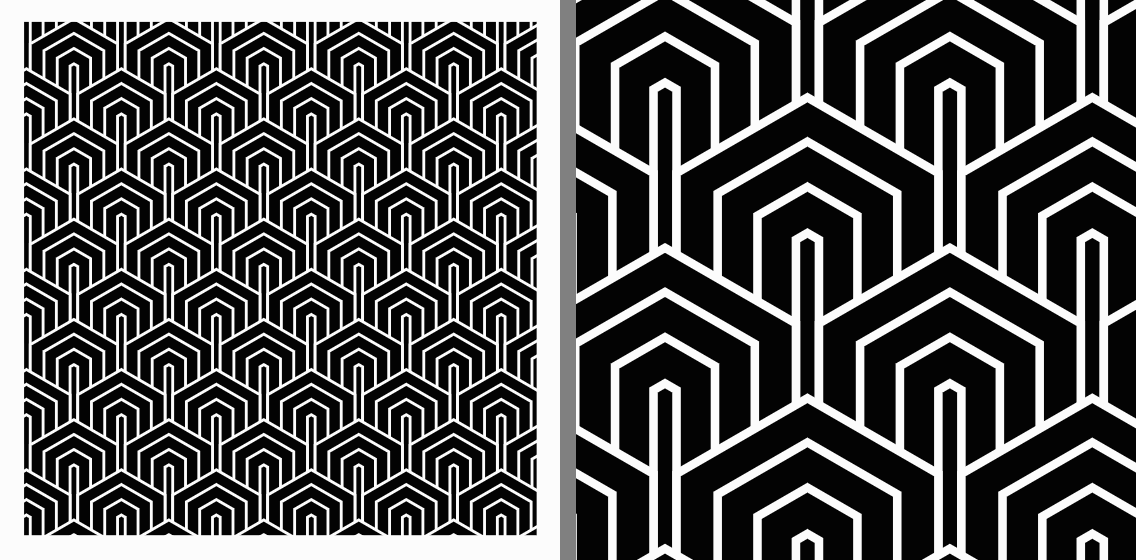
Left: the whole. Right: its middle third, enlarged.
Give the GLSL for this pattern, as a Shadertoy shader.

```glsl
// Framed Art Deco pattern of overlapping nested gables with stems, white lines on black.

// All lengths are fractions of the canvas's short side.
const vec3  INK   = vec3(0.01);
const vec3  PAPER = vec3(0.99);
const vec2  PANEL_MIN = vec2(0.0430, 0.0443);
const vec2  PANEL_MAX = vec2(0.9583, 0.9609);
const vec2  STEP   = vec2(0.08478, 0.08952);  // half a motif pitch: across, down
const vec2  ORIGIN = vec2(0.4711, 0.6116);    // apex of one motif
const float LINE   = 0.0051;                  // line width
const float STEM   = 0.0094;                  // half width of the stem
const float SLOPE  = radians(30.0);           // roof pitch

// Nested gables, outermost first; the outer walls land on the neighbours' stem walls.
const int   GABLES = 4;
const float HALF_WIDTH[GABLES] = float[](STEP.x - STEM + LINE, 0.0560, 0.0323, STEM);
const float DROP[GABLES]       = float[](0.0, 0.0263, 0.0532, 0.0807);

// Signed distance to a gable of endless height; p.y points down from its apex.
float gable(vec2 p, float halfWidth) {
    float x = abs(p.x);
    float roof = x * sin(SLOPE) - p.y * cos(SLOPE);
    return max(roof, x - halfWidth);
}

float coverage(float dist, float pixel) {
    return clamp(0.5 - dist / pixel, 0.0, 1.0);
}

// Paints one motif over the colour below it.
vec3 paintMotif(vec3 color, vec2 p, float pixel) {
    for (int i = 0; i < GABLES; i++) {
        float d = gable(p - vec2(0.0, DROP[i]), HALF_WIDTH[i]);
        color = mix(color, PAPER, coverage(d, pixel));
        color = mix(color, INK, coverage(d + LINE, pixel));
    }
    return color;
}

vec3 pattern(vec2 uv, float pixel) {
    vec2 p = vec2(uv.x - ORIGIN.x, ORIGIN.y - uv.y);
    float nearestRow = floor(p.y / STEP.y);
    float pitch = 2.0 * STEP.x;
    vec3 color = INK;

    // Lower rows overlap upper rows; odd rows shift by half a pitch.
    for (int i = -2; i <= 1; i++) {
        float row = nearestRow + float(i);
        float x = p.x - STEP.x * mod(row, 2.0);
        x -= pitch * round(x / pitch);
        color = paintMotif(color, vec2(x, p.y - row * STEP.y), pixel);
    }
    return color;
}

void mainImage(out vec4 fragColor, in vec2 fragCoord) {
    float pixel = 1.0 / min(iResolution.x, iResolution.y);
    vec2 uv = (fragCoord - 0.5 * iResolution.xy) * pixel + 0.5;

    // Pattern inside the panel, plain paper margin outside
    vec2 outside = max(PANEL_MIN - uv, uv - PANEL_MAX);
    float panel = coverage(max(outside.x, outside.y), pixel);
    fragColor = vec4(mix(PAPER, pattern(uv, pixel), panel), 1.0);
}
```
